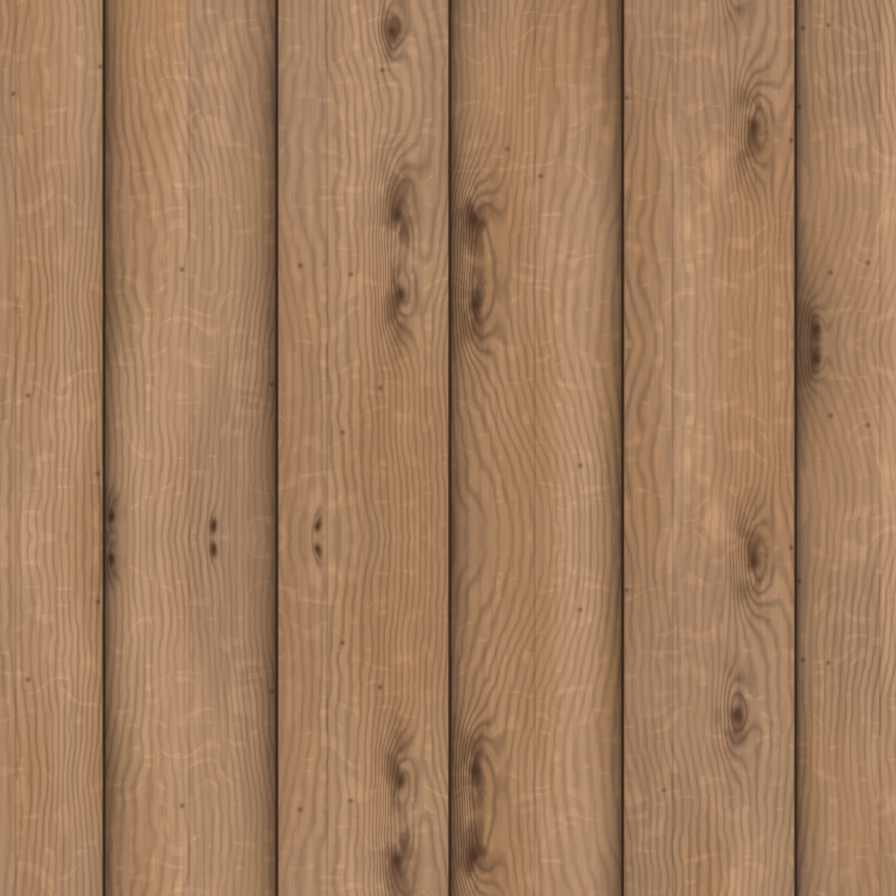
This texture is drawn by a Shadertoy shader. Its source:

```glsl
// Vertical oak planks with mirrored grain, knots and shaded seams.
#define PITCH 0.193        // plank width
#define FIRST_SEAM 0.116   // x of the leftmost seam
#define SEAM_WIDTH 0.0016  // half width of the dark gap
#define SHADOW_WIDTH 0.013 // falloff of edge shading
#define RING_FREQ 105.0    // growth lines across the canvas
#define RING_DEPTH 0.13
#define PORE_DEPTH 0.16
#define LIGHT_OAK vec3(0.735, 0.580, 0.445)
#define WARM_OAK vec3(0.685, 0.520, 0.375)
#define GREY_OAK vec3(0.670, 0.525, 0.410)
#define KNOT_BROWN vec3(0.300, 0.205, 0.145)
#define SEAM_BROWN vec3(0.190, 0.140, 0.105)

// Knots: centre x, centre y, ring radius, core radius
const int KNOTS = 11;
const vec4 knots[KNOTS] = vec4[](
    vec4(0.445, 0.760, 0.023, 0.006), vec4(0.445, 0.672, 0.020, 0.006),
    vec4(0.531, 0.755, 0.022, 0.006), vec4(0.531, 0.660, 0.020, 0.006),
    vec4(0.840, 0.860, 0.020, 0.006), vec4(0.820, 1.030, 0.016, 0.006),
    vec4(0.238, 0.413, 0.005, 0.004), vec4(0.355, 0.413, 0.005, 0.004),
    vec4(0.124, 0.423, 0.009, 0.004), vec4(0.908, 0.633, 0.011, 0.005),
    vec4(0.437, 0.965, 0.012, 0.003));

float hash(vec2 p) {
    vec3 q = fract(p.xyx * 0.1031);
    q += dot(q, q.yzx + 33.33);
    return fract((q.x + q.y) * q.z);
}

float noise(vec2 p) {
    vec2 c = floor(p), f = fract(p);
    f = f * f * (3.0 - 2.0 * f);
    return mix(mix(hash(c), hash(c + vec2(1, 0)), f.x),
               mix(hash(c + vec2(0, 1)), hash(c + vec2(1, 1)), f.x), f.y);
}

float fbm(vec2 p) {
    float sum = 0.0, amp = 0.5;
    for (int i = 0; i < 4; i++) {
        sum += amp * noise(p);
        p = p * 2.03 + 7.1;
        amp *= 0.5;
    }
    return sum / 0.9375;
}

float plankIndex(float x) { return floor((x - FIRST_SEAM) / PITCH); }

void mainImage(out vec4 fragColor, in vec2 fragCoord) {
    vec2 uv = fragCoord / iResolution.xy;
    float pixel = 1.0 / iResolution.x;
    float plank = plankIndex(uv.x);
    float local = fract((uv.x - FIRST_SEAM) / PITCH);
    float recessed = 1.0 - mod(plank + 2.0, 2.0);

    // Each board is book-matched about a horizontal line
    float fold = plank < 2.5 ? 0.4 : 0.616;
    vec2 p = vec2(uv.x, fold + abs(uv.y - fold));
    vec2 seed = vec2(plank * 17.3 + 60.0, plank * 5.7 + 30.0);

    // Growth lines bend and close around the knots
    float rings = RING_FREQ * p.x + 6.0 * noise(p * vec2(9.0, 4.0) + seed)
                + 1.6 * fbm(p * vec2(26.0, 16.0) + seed);
    float halo = 0.0, core = 0.0;
    for (int i = 0; i < KNOTS; i++) {
        vec4 k = knots[i];
        if (plankIndex(k.x) != plank) continue;
        vec2 d = p - k.xy;
        d.x += 0.006 * (noise(p * vec2(40.0, 30.0)) - 0.5);
        vec2 wide = d / (k.z * vec2(1.0, 3.0));
        vec2 tight = d / (k.w * vec2(1.0, 1.5));
        float bulge = exp(-dot(wide, wide));
        rings += 230.0 * k.z * bulge;
        halo = max(halo, bulge);
        core = max(core, exp(-dot(tight, tight)));
    }
    float line = pow(0.5 + 0.5 * sin(6.2832 * rings), 2.0);
    line *= 0.35 + 0.9 * noise(p * vec2(14.0, 5.0) + seed.yx) + 0.8 * halo;

    // Broad tone, with a glued strip inside each plank
    float joint = mix(0.29, 0.49, max(recessed, step(plank, -0.5)));
    float strip = step(joint, local);
    float tone = fbm(p * vec2(13.0, 2.5) + seed);
    vec3 color = mix(WARM_OAK, LIGHT_OAK, smoothstep(0.25, 0.7, tone));
    float greyness = fbm(p * vec2(5.0, 3.0) + seed.yx + 9.0 * strip);
    color = mix(color, GREY_OAK, 0.75 * smoothstep(0.35, 0.7, greyness));
    color *= 0.98 + 0.04 * hash(seed + strip);

    // Rings, fine pores and pale ray flecks
    float pores = fbm(p * vec2(210.0, 16.0) + seed);
    float flecks = noise(vec2(p.x * 60.0, p.y * 130.0 + 5.0 * noise(p * 30.0)) + seed);
    color *= 1.0 - RING_DEPTH * line;
    color *= 1.0 - PORE_DEPTH * (pores - 0.42);
    color *= 1.0 + 0.07 * smoothstep(0.65, 0.95, flecks);
    float jointGap = abs(local - joint) * PITCH;
    color *= 1.0 - 0.09 * (1.0 - smoothstep(0.0005, 0.0012 + pixel, jointGap));

    // Knot staining, dark cores and pin marks
    float stain = halo * smoothstep(0.3, 0.75, fbm(p * vec2(75.0, 38.0)));
    color = mix(color, KNOT_BROWN, 0.55 * stain + 0.1 * halo);
    color = mix(color, KNOT_BROWN, 0.85 * core);
    vec2 cell = floor(p * 22.0);
    vec2 pin = fract(p * 22.0) - 0.25 - 0.5 * vec2(hash(cell + 3.0), hash(cell + 8.0));
    float mark = step(0.93, hash(cell + 21.0)) * exp(-dot(pin, pin) * 300.0);
    color = mix(color, KNOT_BROWN, 0.5 * mark);

    // Recessed planks are shaded at both edges; seams stay dark
    float edge = min(local, 1.0 - local) * PITCH;
    float spread = SHADOW_WIDTH * (0.7 + 0.6 * noise(vec2(plank + 9.0, p.y * 9.0)));
    float shade = mix(0.10, 0.52, recessed) * exp(-edge / spread);
    color *= 1.0 - shade * vec3(0.96, 1.0, 1.02);
    float seam = 1.0 - smoothstep(SEAM_WIDTH - pixel, SEAM_WIDTH + pixel, edge);
    color = mix(color, SEAM_BROWN, 0.85 * seam);

    fragColor = vec4(color, 1.0);
}
```
